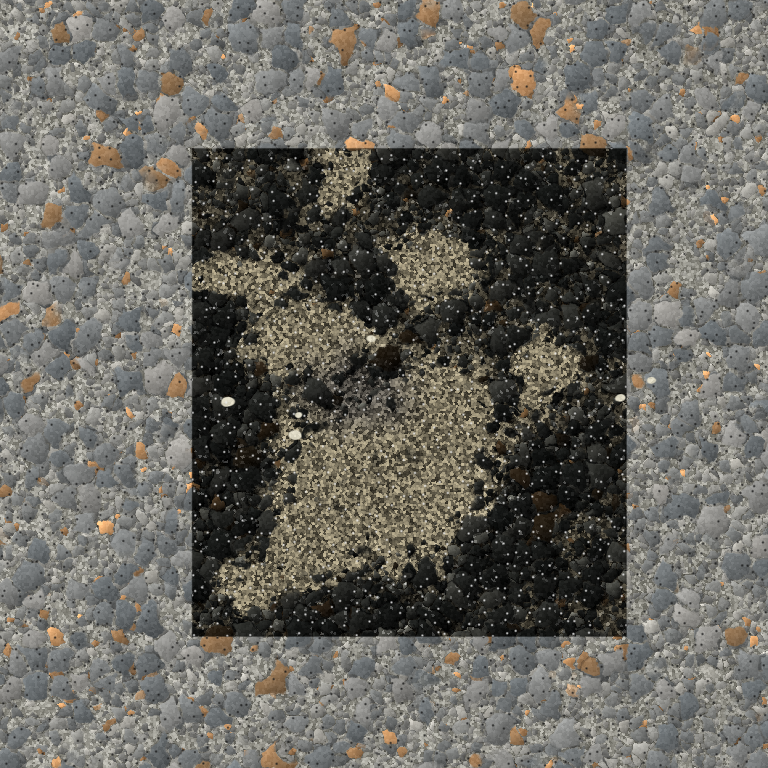
A WebGL 2 fragment shader for this texture:

```glsl
#version 300 es
precision highp float;
// Weathered asphalt with a darker rectangular window of wet stones around bare sand.
// Stones and grit are cellular noise at several scales; elliptical lobes place the
// sand, layered sines roughen its border, and sparse specks dust the surface.

#define WINDOW_MIN vec2(0.250, 0.171)
#define WINDOW_MAX vec2(0.816, 0.807)
#define COARSE 33.0
#define MEDIUM 62.0
#define FINE 120.0
#define GRIT 290.0
#define SPECKS 66.0
#define SPECK_RADIUS 0.0013
#define LIGHT vec2(-0.6, 0.8)

uniform vec2 u_resolution;
out vec4 fragColor;

// Lobes: centre xy, radii zw
const vec4 SAND[9] = vec4[9](
  vec4(0.490, 0.370, 0.150, 0.130), vec4(0.400, 0.560, 0.090, 0.050),
  vec4(0.570, 0.450, 0.090, 0.090), vec4(0.400, 0.285, 0.060, 0.065),
  vec4(0.320, 0.640, 0.080, 0.028), vec4(0.330, 0.240, 0.045, 0.030),
  vec4(0.560, 0.655, 0.060, 0.045), vec4(0.705, 0.520, 0.045, 0.050),
  vec4(0.450, 0.770, 0.040, 0.040));
const vec4 ROCK[7] = vec4[7](
  vec4(0.295, 0.410, 0.052, 0.135), vec4(0.645, 0.280, 0.055, 0.045),
  vec4(0.490, 0.205, 0.110, 0.036), vec4(0.492, 0.600, 0.028, 0.028),
  vec4(0.650, 0.495, 0.025, 0.022), vec4(0.700, 0.360, 0.050, 0.050),
  vec4(0.275, 0.570, 0.030, 0.040));
// Pale pebbles: centre xy, radius z
const vec3 PEBBLES[6] = vec3[6](
  vec3(0.384, 0.434, 0.0075), vec3(0.297, 0.477, 0.0080), vec3(0.389, 0.460, 0.0045),
  vec3(0.807, 0.482, 0.0060), vec3(0.849, 0.504, 0.0055), vec3(0.483, 0.559, 0.0050));

vec2 hash2(vec2 p) {
  vec3 q = fract(p.xyx * vec3(0.1031, 0.1030, 0.0973));
  q += dot(q, q.yzx + 33.33);
  return fract((q.xx + q.yz) * q.zy);
}

float waves(vec2 p) {
  float sum = 0.0, amp = 0.5;
  for (int i = 0; i < 5; i++) {
    sum += amp * sin(p.x + 1.7 * sin(p.y)) * cos(p.y + 0.8 * sin(p.x));
    p = mat2(1.5, 1.1, -1.1, 1.5) * p + 2.3;
    amp *= 0.62;
  }
  return sum;
}

// Returns nearest distance, edge gap, cell id and slope towards the light
vec4 cells(vec2 p) {
  vec2 base = floor(p), nearest = vec2(0.0);
  float first = 9.0, second = 9.0, id = 0.0;
  for (int y = -1; y <= 1; y++)
  for (int x = -1; x <= 1; x++) {
    vec2 cell = base + vec2(x, y), h = hash2(cell);
    vec2 r = p - cell - 0.1 - 0.8 * h;
    float d = length(r) * (0.8 + 0.5 * hash2(cell + 71.0).y);
    if (d < first) { second = first; first = d; nearest = r; id = hash2(cell + 19.0).x; }
    else second = min(second, d);
  }
  return vec4(first, second - first, id, dot(nearest, LIGHT));
}

float lobe(vec2 p, vec4 e) {
  vec2 d = (p - e.xy) / e.zw;
  return 1.0 - smoothstep(0.35, 1.5, length(d));
}

// Lays one layer of stones, with shaded faces and dark rims, over the ground
vec3 layStones(vec3 ground, vec4 c, float cover, vec3 dark, vec3 pale, float relief) {
  float present = smoothstep(-0.04, 0.04, cover - c.z);
  float tone = fract(c.z * 37.7);
  vec3 face = mix(dark, pale, tone * tone);
  face *= mix(vec3(1.0), vec3(1.35, 1.02, 0.72), step(0.94, fract(c.z * 91.3)));
  face *= 1.0 + relief * c.w;
  ground *= 1.0 - 0.45 * relief * present * (1.0 - smoothstep(0.0, 0.22, c.y));
  return mix(ground, face, present * smoothstep(0.06, 0.19, c.y));
}

void main() {
  vec2 uv = gl_FragCoord.xy / u_resolution;
  float px = 1.0 / min(u_resolution.x, u_resolution.y);
  vec2 warped = uv + 0.005 * vec2(waves(uv * 75.0), waves(uv.yx * 75.0 + 9.0));
  vec4 coarse = cells(warped * COARSE), medium = cells(warped * MEDIUM + 7.0);
  vec4 fine = cells(warped * FINE + 3.0), grit = cells(uv * GRIT);
  float grain = grit.z - 0.5 - 0.25 * (grit.x - 0.4);
  float drift = waves(uv * 13.0 + 2.0);

  // Pale road surface
  vec3 road = vec3(0.590, 0.585, 0.550) + 0.05 * drift + 0.24 * grain;
  road += 0.04 * (0.5 - uv.x);
  road = layStones(road, fine, 0.45, vec3(0.43, 0.43, 0.42), vec3(0.72, 0.71, 0.68), 0.4);
  road = layStones(road, medium, 0.45, vec3(0.42, 0.43, 0.43), vec3(0.66, 0.65, 0.62), 0.4);
  road = layStones(road, coarse, 0.46 - 0.15 * drift, vec3(0.40, 0.42, 0.43), vec3(0.60, 0.59, 0.57), 0.35);
  road += 0.08 * grain;

  // Sand and rock cover inside the window
  float sand = 0.0, rock = 0.0;
  vec2 rough = uv + 0.018 * vec2(waves(uv * 38.0), waves(uv.yx * 38.0 + 4.0));
  for (int i = 0; i < 9; i++) sand = max(sand, lobe(rough, SAND[i]));
  for (int i = 0; i < 7; i++) rock = max(rock, lobe(rough, ROCK[i]));
  float cover = clamp(0.72 - 0.85 * sand + 0.7 * rock + 0.18 * drift, 0.0, 1.0);
  vec3 pit = vec3(0.475, 0.445, 0.365) * (1.0 + 1.0 * grain);
  float stain = lobe(rough, vec4(0.465, 0.490, 0.075, 0.055));
  pit = mix(pit, vec3(0.29, 0.28, 0.27) * (1.0 + grain), 0.75 * stain);
  pit *= mix(1.0, 0.32, smoothstep(0.25, 0.95, cover));
  vec3 wetDark = vec3(0.065, 0.070, 0.066), wetPale = vec3(0.25, 0.25, 0.23);
  pit = layStones(pit, fine, cover * 0.65, wetDark, wetPale * 1.3, 1.1);
  pit = layStones(pit, medium, cover * 0.78, wetDark, wetPale, 1.1);
  pit = layStones(pit, coarse, cover * 0.85 - 0.08, wetDark, wetPale * 0.8, 1.0);
  pit += 0.06 * grain + 0.22 * smoothstep(0.93, 1.0, grit.z) * cover;

  vec2 inset = min(uv - WINDOW_MIN, WINDOW_MAX - uv);
  float inside = smoothstep(-px, px, min(inset.x, inset.y));
  vec3 color = mix(road, pit, inside);

  // Pale pebbles, then specks that are black on road and white in the window
  for (int i = 0; i < 6; i++) {
    vec2 d = (rough - PEBBLES[i].xy) * vec2(0.9, 1.25);
    d = mix(d, (uv - PEBBLES[i].xy) * vec2(0.9, 1.25), 0.9);
    float body = 1.0 - smoothstep(-px, px, length(d) - PEBBLES[i].z);
    color = mix(color, vec3(0.86, 0.84, 0.76) + 0.1 * grain, body);
  }
  vec2 slot = floor(uv * SPECKS), offset = 0.15 + 0.7 * hash2(slot + 43.0);
  float speck = length(uv - (slot + offset) / SPECKS) - SPECK_RADIUS;
  float dust = (1.0 - smoothstep(-px, px, speck)) * step(0.45, hash2(slot + 5.0).x);
  color = mix(color, mix(vec3(0.10), vec3(0.92), inside), 0.85 * dust);
  fragColor = vec4(clamp(color, 0.0, 1.0), 1.0);
}
```
